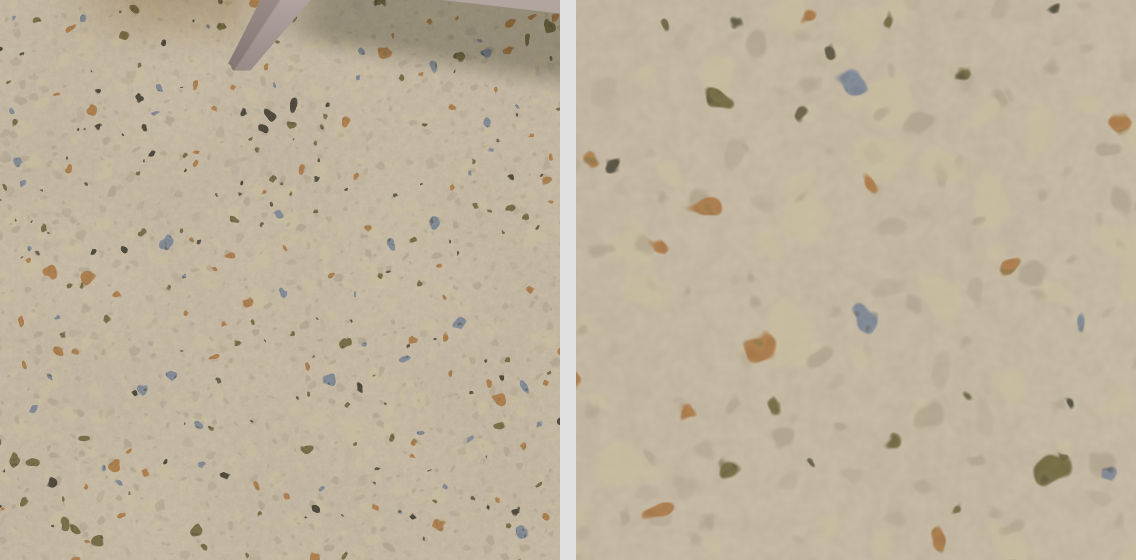
Left: the whole. Right: its middle third, enlarged.
A Shadertoy shader for this texture:

```glsl
// Speckled beige terrazzo floor with a furniture leg and its soft shadow.

const vec3 BASE = vec3(0.765, 0.718, 0.636);
const vec3 CREAM = vec3(0.790, 0.745, 0.615);
const vec3 GREIGE = vec3(0.665, 0.615, 0.535);
const vec3 OCHRE = vec3(0.670, 0.480, 0.285);
const vec3 OLIVE = vec3(0.450, 0.410, 0.255);
const vec3 SLATE = vec3(0.490, 0.530, 0.585);
const vec3 UMBER = vec3(0.270, 0.255, 0.205);
const vec3 LEG_SIDE = vec3(0.570, 0.515, 0.500);
const vec3 LEG_FRONT = vec3(0.660, 0.605, 0.590);

vec3 hash3(vec2 p, float seed) {
    vec3 q = fract(vec3(p.xyx + seed * 7.31) * vec3(0.1031, 0.1030, 0.0973));
    q += dot(q, q.yxz + 33.33);
    return fract((q.xxy + q.yzz) * q.zyx);
}

vec2 gradientAt(vec2 cell) {
    float angle = 6.2832 * hash3(cell, 3.0).x;
    return vec2(cos(angle), sin(angle));
}

float gradientNoise(vec2 p) {
    vec2 i = floor(p), f = fract(p);
    vec2 u = f * f * f * (f * (f * 6.0 - 15.0) + 10.0);
    vec2 e = vec2(1.0, 0.0);
    float a = dot(gradientAt(i), f);
    float b = dot(gradientAt(i + e.xy), f - e.xy);
    float c = dot(gradientAt(i + e.yx), f - e.yx);
    float d = dot(gradientAt(i + e.xx), f - e.xx);
    return mix(mix(a, b, u.x), mix(c, d, u.x), u.y);
}

// Scattered irregular chips: x is coverage, y is a random value per chip.
vec2 chips(vec2 uv, float cells, float density, vec2 radii, float blur, float seed) {
    vec2 home = floor(uv * cells);
    vec2 best = vec2(0.0);
    for (int y = -1; y <= 1; y++) {
        for (int x = -1; x <= 1; x++) {
            vec2 cell = home + vec2(x, y);
            vec3 place = hash3(cell, seed);
            vec3 form = hash3(cell, seed + 5.0);
            if (place.z > density) continue;
            vec2 d = uv - (cell + place.xy) / cells;
            float angle = 6.2832 * form.x;
            float c = cos(angle), s = sin(angle);
            d = mat2(c, -s, s, c) * d;
            d.y *= mix(1.0, 2.0, form.z);
            float radius = mix(radii.x, radii.y, form.y * form.y);
            float rough = 0.75 * radius * gradientNoise(uv * 0.8 / radius + 9.0 * place.xy);
            float cover = 1.0 - smoothstep(-blur, blur, length(d) - radius + rough);
            if (cover > best.x) best = vec2(cover, fract(form.x * 17.0 + place.z * 31.0));
        }
    }
    return best;
}

vec3 chipColor(float pick, float mottle) {
    vec3 color = pick < 0.36 ? OCHRE : pick < 0.66 ? OLIVE : pick < 0.86 ? SLATE : UMBER;
    vec3 stain = pick < 0.36 ? OLIVE : UMBER;
    return mix(color, stain, smoothstep(0.1, 0.5, mottle) * 0.6) * (1.0 + 0.12 * mottle);
}

vec3 terrazzo(vec2 uv) {
    vec3 color = BASE * (1.0 + 0.020 * gradientNoise(uv * 5.0));
    color *= 1.0 + 0.028 * gradientNoise(uv * 75.0) + 0.025 * gradientNoise(uv * 190.0);

    // Faint chips close to the ground colour
    vec2 cream = chips(uv, 26.0, 0.45, vec2(0.006, 0.017), 0.004, 11.0);
    color = mix(color, CREAM, 0.55 * cream.x);
    vec2 greige = chips(uv, 44.0, 0.50, vec2(0.003, 0.010), 0.0025, 23.0);
    color = mix(color, GREIGE, greige.x * mix(0.15, 0.65, greige.y));

    // Strong chips and tiny dark specks
    float mottle = gradientNoise(uv * 120.0);
    vec2 bold = chips(uv, 24.0, 0.37, vec2(0.0045, 0.0125), 0.0017, 37.0);
    color = mix(color, chipColor(bold.y, mottle), 0.92 * bold.x);
    vec2 speck = chips(uv, 20.0, 0.16, vec2(0.0025, 0.0050), 0.0015, 51.0);
    return mix(color, mix(UMBER, OLIVE, speck.y), 0.85 * speck.x);
}

// Soft shade falling from the upper right, and a warm tint beside the leg.
vec3 shade(vec3 color, vec2 uv) {
    float border = 0.922 - 0.16 * (uv.x - 0.53);
    float shadow = smoothstep(-0.025, 0.040, uv.y - border) * smoothstep(0.46, 0.60, uv.x);
    color *= mix(vec3(1.0), vec3(0.765, 0.765, 0.740), shadow);
    float warm = smoothstep(0.88, 1.02, uv.y) * smoothstep(0.05, 0.30, uv.x);
    warm *= 1.0 - smoothstep(0.40, 0.48, uv.x);
    return color * mix(vec3(1.0), vec3(0.88, 0.84, 0.76), warm);
}

float above(float value, float limit, float blur) {
    return smoothstep(-blur, blur, value - limit);
}

vec3 furniture(vec3 color, vec2 uv) {
    const float FOOT = 0.874;
    float rise = (uv.y - FOOT) / (1.0 - FOOT);
    float left = mix(0.401, 0.465, rise);
    float ridge = mix(0.418, 0.500, rise);
    float right = mix(0.447, 0.555, rise);
    float foot = FOOT + 0.012 * (1.0 - smoothstep(left, ridge, uv.x));
    float leg = above(uv.x, left, 0.0015) * above(right, uv.x, 0.0015);
    leg *= above(uv.y, foot, 0.0015);
    vec3 paint = mix(LEG_SIDE, LEG_FRONT, above(uv.x, ridge, 0.003));
    color = mix(color, paint * mix(0.90, 1.05, rise), leg);

    float rail = above(uv.y, 1.0 - 0.115 * (uv.x - 0.79), 0.0015);
    return mix(color, LEG_FRONT * 1.06, rail);
}

void mainImage(out vec4 fragColor, in vec2 fragCoord) {
    vec2 uv = fragCoord / iResolution.xy;
    vec3 color = shade(terrazzo(uv), uv);
    fragColor = vec4(furniture(color, uv), 1.0);
}
```
